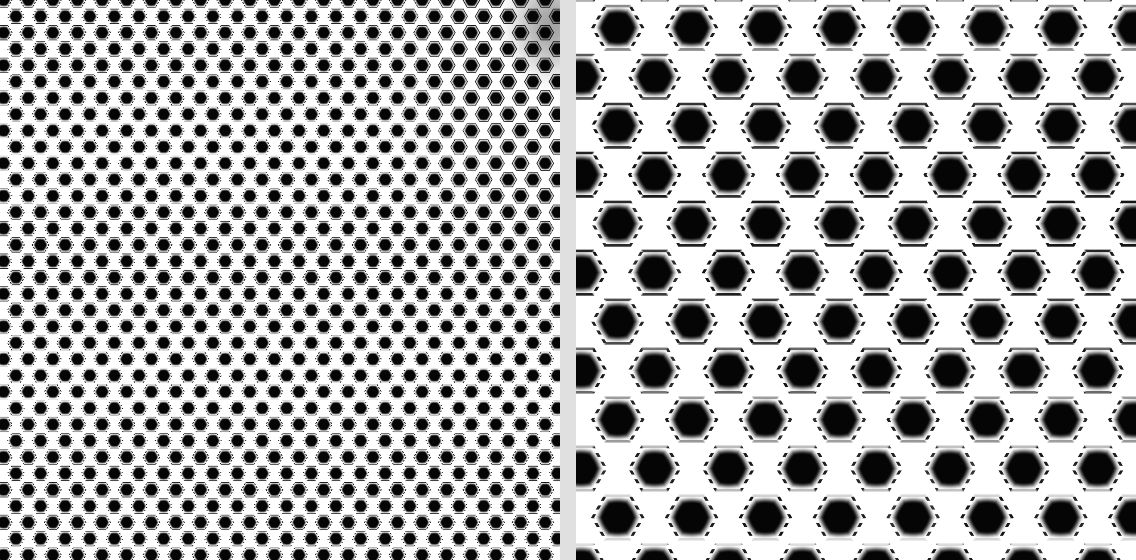
Left, the full canvas; right, a detail of the centre.
Reproduce this pattern procedurally as a Shadertoy shader.

```glsl
// Staggered black hexagonal dots with soft cores and broken outlines, shaded in one corner.

// Scaled distance from the centre of a flat-topped hexagon; equals the apothem on its edge.
float hexRadius(vec2 p) {
    p = abs(p);
    return max(p.y, 0.866 * p.x + 0.5 * p.y);
}

float hash(vec2 p) {
    return fract(sin(dot(p, vec2(127.1, 311.7))) * 4375.85);
}

void mainImage(out vec4 fragColor, in vec2 fragCoord) {
    vec2 uv = fragCoord / iResolution.xy;
    float pixel = 1.0 / iResolution.y;

    // Staggered lattice: odd rows shift by half a column
    vec2 pitch = vec2(0.04396, 0.02915);
    vec2 q = (uv - vec2(0.0065, 0.00885)) / pitch;
    float row = floor(q.y + 0.5);
    q.x -= 0.5 * mod(row, 2.0);
    float column = floor(q.x + 0.5);
    vec2 p = (q - vec2(column, row)) * pitch;

    // Grey shading and stronger outlines toward the upper right
    vec2 corner = (uv - vec2(0.985, 0.955)) / vec2(0.105, 0.13);
    float paper = 1.0 - 0.36 * (1.0 - smoothstep(0.0, 1.0, length(corner)));
    float solid = 1.0 - smoothstep(0.15, 0.55, length((uv - 1.0) * vec2(1.4, 0.8)));

    // Black core with a soft rim
    float hex = hexRadius(p);
    float core = smoothstep(0.0082, 0.0128, mix(hex, length(p), 0.45));

    // Slanted edges break into dots, flat edges fade in and out by bands of rows
    float rowCentre = 0.00885 + row * pitch.y;
    float band = 0.5 + 0.5 * cos(6.2832 * (rowCentre - 0.538) / 0.41);
    float dots = smoothstep(-0.3, 0.5, cos(6.2832 * uv.y * 192.0));
    float flatEdge = smoothstep(-0.0008, 0.0008, abs(p.y) - 0.866 * abs(p.x) - 0.5 * abs(p.y));
    float strength = mix(dots, 0.15 + 0.85 * band, flatEdge);
    strength = mix(strength, 1.0, solid) * (0.85 + 0.15 * hash(vec2(column, row)));

    // Thin outline around the core
    float outline = 1.0 - smoothstep(-0.5 * pixel, 0.5 * pixel, abs(hex - 0.0129) - 0.0008);
    float shade = mix(0.02, paper, core);
    shade = mix(shade, 0.06, outline * strength);

    fragColor = vec4(vec3(shade), 1.0);
}
```
